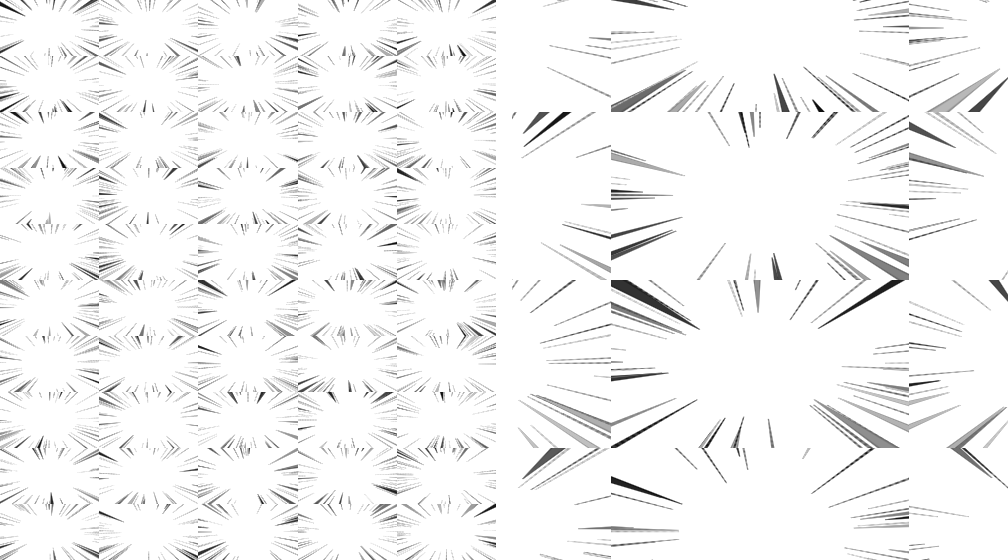
Left, the full canvas; right, a detail of the centre.
Write a Shadertoy shader that draws this pattern.

```glsl
// Grid of comic focus-line panels: tapered grey and black spikes around clear white centres.

const float TAU = 6.2831853;
const vec2 GRID = vec2(5.0, 10.0);
const int SPIKES = 46;

// Four random values for one spike of one panel
vec4 hash4(vec2 panel, float index) {
    float seed = dot(vec3(panel, index), vec3(12.99, 78.23, 37.72));
    return fract(sin(seed + vec4(0.0, 1.7, 4.1, 7.3)) * 43758.55);
}

// Box-filtered coverage of a band centred on zero
float bandCoverage(float offset, float halfWidth, float blur) {
    return clamp((offset + halfWidth) / blur + 0.5, 0.0, 1.0)
         - clamp((offset - halfWidth) / blur + 0.5, 0.0, 1.0);
}

// Blend one radial spike over the ink value
float addSpike(float ink, vec2 p, vec2 pixel, vec4 rnd) {
    float angle = TAU * rnd.x;
    vec2 dir = vec2(cos(angle), sin(angle));
    vec2 normal = vec2(-dir.y, dir.x);

    // Width grows outward from a randomly placed tip
    float beyondTip = dot(p, dir) - 0.27 - 0.19 * rnd.y;
    float offset = dot(p, normal);
    float halfWidth = 0.0016 + (0.009 + 0.085 * pow(rnd.z, 5.0)) * max(beyondTip, 0.0);
    float cover = bandCoverage(offset, halfWidth, 1.25 * length(normal * pixel));
    cover *= smoothstep(0.0, length(dir * pixel), beyondTip);

    // Fine strokes break up like dry ink
    float dryness = 0.2 * (1.0 - smoothstep(0.5, 0.8, rnd.z));
    cover *= 1.0 - dryness * (1.0 + sin(beyondTip * 240.0 + TAU * rnd.w));

    // Grey body with darker rims
    float rim = smoothstep(0.5, 1.0, abs(offset) / halfWidth);
    float tone = 0.72 * rnd.w * (1.0 - 0.3 * rim) + 0.05;
    return mix(ink, tone, cover);
}

void mainImage(out vec4 fragColor, in vec2 fragCoord) {
    vec2 grid = fragCoord / iResolution.xy * GRID;
    vec2 panel = floor(grid);
    vec2 p = fract(grid) - 0.5;
    vec2 pixel = GRID / iResolution.xy;

    float ink = 1.0;
    for (int i = 0; i < SPIKES; i++) {
        ink = addSpike(ink, p, pixel, hash4(panel, float(i)));
    }
    fragColor = vec4(vec3(ink), 1.0);
}
```
